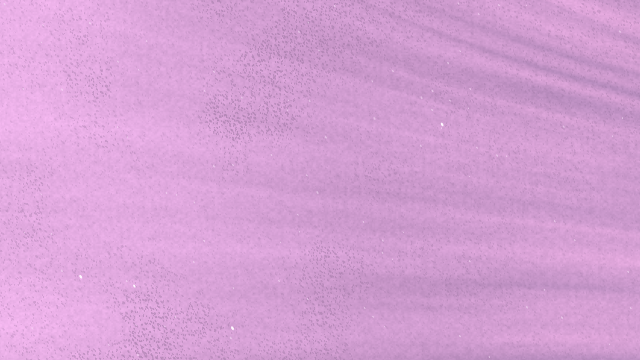
Give the GLSL for this texture, as a Shadertoy shader.

```glsl
// Lilac, brushed surface: a soft light from the left, pale streaks that fan
// out and steepen toward the upper right, clumps of small dark speckles,
// fine grain and a few white flecks. Built from value noise and jittered cells.

#define DARK_LILAC vec3(0.725, 0.545, 0.735)
#define PALE_PINK vec3(0.945, 0.710, 0.930)
#define SPECK_TINT vec3(0.600, 0.450, 0.620)
#define STREAK_SCALE 15.0
#define STREAK_GAIN 0.85
#define SPECK_SCALE 68.0
#define SPECK_GAIN 0.50
#define GRAIN_SCALE 125.0
#define GRAIN_GAIN 0.20

float hash(vec2 p) {
    return fract(sin(dot(p, vec2(127.1, 311.7))) * 43758.5453);
}

float noise(vec2 p) {
    vec2 cell = floor(p), f = fract(p);
    f = f * f * (3.0 - 2.0 * f);
    float low = mix(hash(cell), hash(cell + vec2(1.0, 0.0)), f.x);
    float high = mix(hash(cell + vec2(0.0, 1.0)), hash(cell + 1.0), f.x);
    return mix(low, high, f.y);
}

float fbm(vec2 p) {
    float sum = 0.0, gain = 0.5;
    for (int i = 0; i < 4; i++) {
        sum += gain * noise(p);
        p = mat2(1.6, 1.2, -1.2, 1.6) * p + 7.3;
        gain *= 0.5;
    }
    return sum / 0.9375;
}

// One jittered, slightly tall dot in a share of the cells
float dots(vec2 p, float share, float radius) {
    vec2 cell = floor(p);
    vec2 jitter = vec2(hash(cell + 3.1), hash(cell + 8.7));
    vec2 d = fract(p) - mix(vec2(0.3), vec2(0.7), jitter);
    d.x += 0.35 * d.y;
    float size = radius * (0.6 + 0.4 * hash(cell + 5.9));
    float dist = length(d * vec2(1.2, 0.85));
    return step(hash(cell), share) * (1.0 - smoothstep(size * 0.35, size, dist));
}

// Coordinate across the streaks; it is constant along each curved streak
float acrossStreaks(vec2 p) {
    return p.y + 0.12 * p.x * p.y + 0.30 * p.x * p.x * p.y * p.y;
}

float streaks(vec2 p) {
    float v = acrossStreaks(p) + 0.018 * (fbm(p * 3.0) - 0.5);
    float broad = noise(vec2(p.x * 1.3 + 4.0, v * STREAK_SCALE)) - 0.48;
    float fine = noise(vec2(p.x * 2.6, v * STREAK_SCALE * 2.7 + 9.0)) - 0.5;
    float wide = noise(vec2(p.x * 0.9 + 2.0, v * STREAK_SCALE * 0.4)) - 0.5;
    return 0.55 * broad + 0.25 * fine + 0.35 * wide;
}

void mainImage(out vec4 fragColor, in vec2 fragCoord) {
    vec2 p = fragCoord / iResolution.y;
    float across = fragCoord.x / iResolution.x;

    // Broad light, strongest at the left edge
    float tone = 0.86 - 0.50 * smoothstep(-0.05, 0.68, across);
    tone += 0.22 * (fbm(p * 2.3 + 11.0) - 0.5);

    // Streaks gain contrast toward the right
    float streakShare = mix(0.45, 1.0, smoothstep(0.2, 0.9, across));
    float streak = streaks(p) * streakShare;
    tone += STREAK_GAIN * streak;

    // Fine grain on two scales
    float grain = noise(p * GRAIN_SCALE) + noise(p * GRAIN_SCALE * 1.9 + 31.0) - 1.0;
    tone += GRAIN_GAIN * grain;
    vec3 color = mix(DARK_LILAC, PALE_PINK, clamp(tone, 0.0, 1.1));
    color += vec3(0.05, 0.01, 0.0) * streak * smoothstep(0.5, 1.0, across);

    // Dark speckles gather in clumps, mostly left of the middle
    float clump = smoothstep(0.36, 0.68, fbm(p * 4.5 + 2.0));
    float zone = smoothstep(-0.1, 0.2, across) * (1.0 - 0.7 * smoothstep(0.35, 0.8, across));
    float speck = 0.0;
    for (int i = 0; i < 3; i++) {
        float layer = float(i);
        float angle = 0.35 * layer - 0.3;
        mat2 turn = mat2(cos(angle), sin(angle), -sin(angle), cos(angle));
        vec2 q = turn * p * SPECK_SCALE * (1.0 + 0.3 * layer) + 17.0 * layer;
        speck = max(speck, dots(q, 0.10 + 0.45 * clump * zone, 0.40));
    }
    color = mix(color, SPECK_TINT, SPECK_GAIN * speck * (0.35 + 0.65 * clump * zone));

    // Tiny pale glints and rare white flecks
    float glint = dots(p * 38.0 + 5.0, 0.035, 0.17);
    float fleck = dots(p * 7.0 + 21.0, 0.03, 0.055);
    color = mix(color, vec3(0.97, 0.87, 0.97), 0.55 * glint);
    color = mix(color, vec3(1.0, 0.97, 1.0), fleck);

    fragColor = vec4(clamp(color, 0.0, 1.0), 1.0);
}
```
